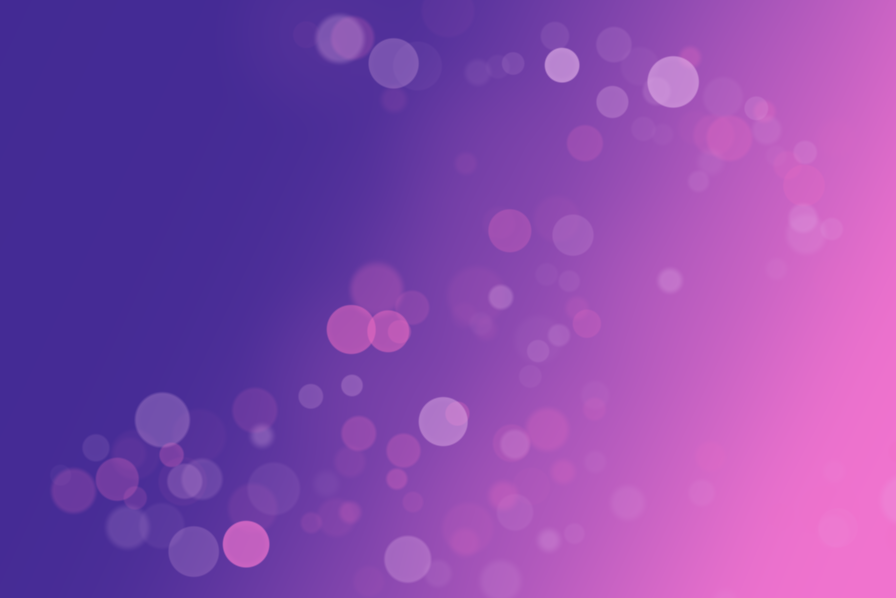
Give the GLSL for this background, as a Shadertoy shader.

```glsl
// Soft bokeh discs drifting over a diagonal gradient from indigo to pink.

const vec3 INDIGO = vec3(0.26, 0.165, 0.58);
const vec3 PINK = vec3(0.95, 0.455, 0.81);
const vec3 ROSE = vec3(0.93, 0.42, 0.76);
const vec3 LILAC = vec3(0.90, 0.70, 0.92);

// Four uniform values from one seed
vec4 hash4(float n) {
    vec4 q = fract(n * vec4(0.1031, 0.1030, 0.0973, 0.1099));
    q += dot(q, q.wzxy + 33.33);
    return fract((q.xxyz + q.yzzw) * q.zywx);
}

// Ramp that eases out of zero instead of clamping
float softRamp(float s, float ease) {
    return 0.5 * (s + sqrt(s * s + ease));
}

// Translucent disc with a faint rim
void disc(inout vec3 col, vec2 p, vec2 center, float radius, float blur, vec3 tint, float alpha) {
    float d = length(p - center) - radius;
    float fill = 1.0 - smoothstep(-blur, blur, d);
    float rim = 0.92 + 0.08 * smoothstep(-0.012, 0.0, d);
    col = mix(col, tint, alpha * fill * rim);
}

// Discs strewn along a line from a to b
void scatter(inout vec3 col, vec2 p, vec2 a, vec2 b, float spread, int count, float seed) {
    for (int i = 0; i < count; i++) {
        vec4 place = hash4(seed + float(i) * 7.31);
        vec4 look = hash4(seed + float(i) * 3.17 + 91.7);
        vec2 center = mix(a, b, place.x);
        center += spread * vec2(place.w - 0.5, place.y + place.z - 1.0);
        float radius = mix(0.017, 0.048, look.x * look.x);
        float blur = mix(0.002, 0.010, look.y * look.y);
        float alpha = mix(0.05, 0.32, look.z * look.z);
        vec3 tint = mix(ROSE, LILAC, step(0.5, look.w));
        disc(col, p, center, radius, blur, tint, alpha);
    }
}

void mainImage(out vec4 fragColor, in vec2 fragCoord) {
    // Height spans 0..1; x is stretched so that width spans 0..1.5
    vec2 p = fragCoord / iResolution.xy * vec2(1.5, 1.0);

    // Diagonal gradient with soft ends
    float slope = 0.29 + 0.95 * (p.x - 0.75) - 0.45 * (p.y - 0.5);
    float t = 1.0 - softRamp(1.0 - softRamp(slope, 0.02), 0.01);
    vec3 col = mix(INDIGO, PINK, t);
    col.b += 0.06 * t * (1.0 - t);

    // Wide hazy patches of light
    for (int i = 0; i < 10; i++) {
        vec4 h = hash4(float(i) * 5.3 + 2.0);
        vec2 center = vec2(0.5 + h.x, h.y);
        disc(col, p, center, 0.10, 0.09, PINK, 0.03 + 0.04 * h.z);
    }

    // Upper, middle and lower drifts
    scatter(col, p, vec2(0.55, 0.95), vec2(1.40, 0.76), 0.12, 30, 11.0);
    scatter(col, p, vec2(0.62, 0.47), vec2(1.40, 0.58), 0.24, 36, 47.0);
    scatter(col, p, vec2(0.10, 0.17), vec2(1.48, 0.15), 0.17, 58, 83.0);

    // Overlapping pair left of the center
    disc(col, p, vec2(0.588, 0.449), 0.041, 0.002, ROSE, 0.55);
    disc(col, p, vec2(0.650, 0.446), 0.035, 0.002, ROSE, 0.52);

    // Bright focal discs
    disc(col, p, vec2(0.659, 0.894), 0.042, 0.002, LILAC, 0.28);
    disc(col, p, vec2(0.941, 0.891), 0.029, 0.002, LILAC, 0.65);
    disc(col, p, vec2(1.127, 0.863), 0.043, 0.002, LILAC, 0.58);
    disc(col, p, vec2(0.742, 0.295), 0.041, 0.002, LILAC, 0.48);
    disc(col, p, vec2(0.412, 0.090), 0.039, 0.002, PINK, 0.72);

    fragColor = vec4(clamp(col, 0.0, 1.0), 1.0);
}
```
